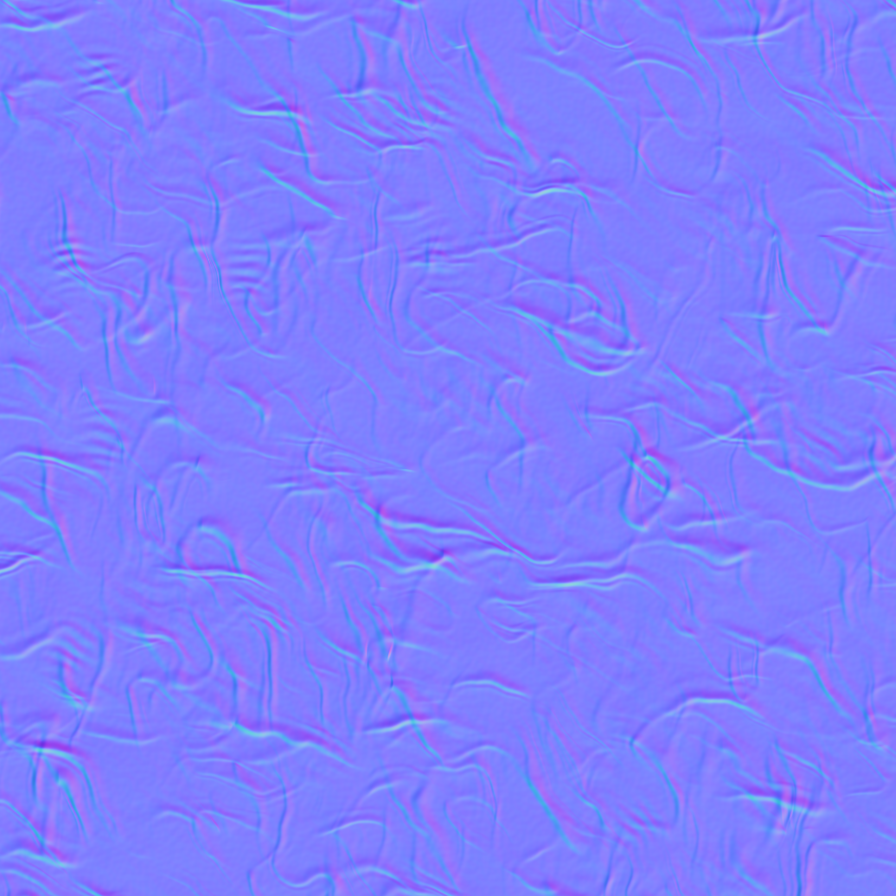
Write a Shadertoy shader that draws this texture map.

```glsl
// Tangent-space normal map of a thin crumpled skin with curved folds and ripple patches

vec2 hash2(vec2 p) {
    vec3 q = fract(p.xyx * vec3(0.1031, 0.1030, 0.0973));
    q += dot(q, q.yzx + 33.33);
    return fract((q.xx + q.yz) * q.zy);
}

vec2 latticeGradient(vec2 cell) {
    float angle = 6.2832 * hash2(cell + 57.0).x;
    return vec2(cos(angle), sin(angle));
}

// Gradient noise: value in x, derivatives in yz
vec3 noiseD(vec2 p) {
    vec2 i = floor(p), f = p - i;
    vec2 u = f * f * f * (f * (f * 6.0 - 15.0) + 10.0);
    vec2 du = 30.0 * f * f * (f * (f - 2.0) + 1.0);
    vec2 ga = latticeGradient(i);
    vec2 gb = latticeGradient(i + vec2(1, 0));
    vec2 gc = latticeGradient(i + vec2(0, 1));
    vec2 gd = latticeGradient(i + vec2(1, 1));
    float a = dot(ga, f);
    float b = dot(gb, f - vec2(1, 0));
    float c = dot(gc, f - vec2(0, 1));
    float d = dot(gd, f - vec2(1, 1));
    float value = mix(mix(a, b, u.x), mix(c, d, u.x), u.y);
    vec2 slope = mix(mix(ga, gb, u.x), mix(gc, gd, u.x), u.y)
               + du * (u.yx * (a - b - c + d) + vec2(b, c) - a);
    return vec3(value, slope);
}

float noise(vec2 p) { return noiseD(p).x; }

// One family of folds: ridges along the level lines of stretched noise
float folds(vec2 p, float id) {
    vec2 seed = 40.0 * hash2(vec2(id, 7.0)) + 11.0 * id;
    vec2 rnd = hash2(vec2(id, 3.0));
    float angle = -0.85 + 0.8 * sin(id * 2.4);
    vec2 along = vec2(cos(angle), sin(angle)), across = vec2(-along.y, along.x);
    float freq = 5.5 + 6.0 * rnd.x;
    vec3 n = noiseD(vec2(dot(p, along) * 0.55, dot(p, across)) * freq + seed);
    vec2 slope = freq * (n.y * 0.55 * along + n.z * across);
    float steepness = length(slope) + 0.8;

    // Distance to the level line, steeper on the lower left flank
    float width = 0.0032 + 0.0022 * rnd.y;
    float t = (n.x - 0.07) / (steepness * width);
    float lean = dot(slope / steepness, vec2(0.64, 0.77));
    t /= 1.0 + 0.4 * lean * tanh(clamp(t, -8.0, 8.0));
    float profile = exp(-t * t) + 0.2 * exp(-(t - 2.8) * (t - 2.8));

    // Short stretches stand out, rising lines stay faint
    float mask = smoothstep(0.0, 0.42, noise(p * 7.5 + seed.yx + 19.0));
    mask *= mix(0.3, 1.0, smoothstep(0.0, 0.4, lean * lean));
    return profile * mask * width * mix(0.2, 0.6, rnd.y);
}

// Small patches of parallel ripples, at most one per grid cell
float ripples(vec2 p) {
    vec2 cell = floor(p * 5.0), rnd = hash2(cell + 4.0);
    vec2 offset = fract(p * 5.0) - mix(vec2(0.38), vec2(0.62), hash2(cell + 91.0));
    float angle = 0.5 + 1.3 * rnd.y;
    vec2 across = vec2(cos(angle), sin(angle));
    float x = dot(offset, across), y = dot(offset, vec2(-across.y, across.x));
    float patchMask = exp(-45.0 * x * x - 90.0 * y * y) * smoothstep(0.36, 0.24, length(offset));
    float phase = 85.0 * (x + 1.3 * y * y) + 4.0 * noise(p * 25.0);
    return 0.0007 * step(0.55, rnd.x) * patchMask * sin(phase);
}

float height(vec2 p) {
    // Bend the sheet so that folds wander
    vec2 w = p + 0.03 * vec2(noise(p * 7.0 + 3.7), noise(p * 7.0 + 31.3));
    w += 0.011 * vec2(noise(p * 19.0 + 8.1), noise(p * 19.0 + 63.9));
    w += 0.0035 * vec2(noise(p * 43.0 + 14.2), noise(p * 43.0 + 52.6));

    // Broad swells and faint diagonal streaks
    float h = 0.0017 * noise(w * 6.0 + 12.0);
    vec2 streak = vec2(dot(w, vec2(0.74, -0.67)), dot(w, vec2(0.67, 0.74)));
    h += 0.0011 * noise(streak * vec2(11.0, 28.0) + 5.0);
    float rough = smoothstep(-0.2, 0.45, noise(p * 8.0 + 77.0));
    h += 0.0012 * rough * noise(streak * vec2(28.0, 68.0) + 21.0);
    h += 0.0005 * rough * noise(w * vec2(90.0, 55.0) + 44.0);
    h += 0.00014 * noise(p * 140.0);

    for (int i = 0; i < 14; i++) h += folds(w, float(i));
    return h + ripples(p);
}

void mainImage(out vec4 fragColor, in vec2 fragCoord) {
    vec2 p = fragCoord / iResolution.y;
    float e = 0.0013;
    float h = height(p);
    vec2 slope = vec2(height(p + vec2(e, 0)) - h, height(p + vec2(0, e)) - h) / e;

    // Green points down, so the slope keeps its sign there
    vec3 normal = normalize(vec3(-slope.x, slope.y, 1.0));
    fragColor = vec4(0.5 + 0.5 * normal, 1.0);
}
```
